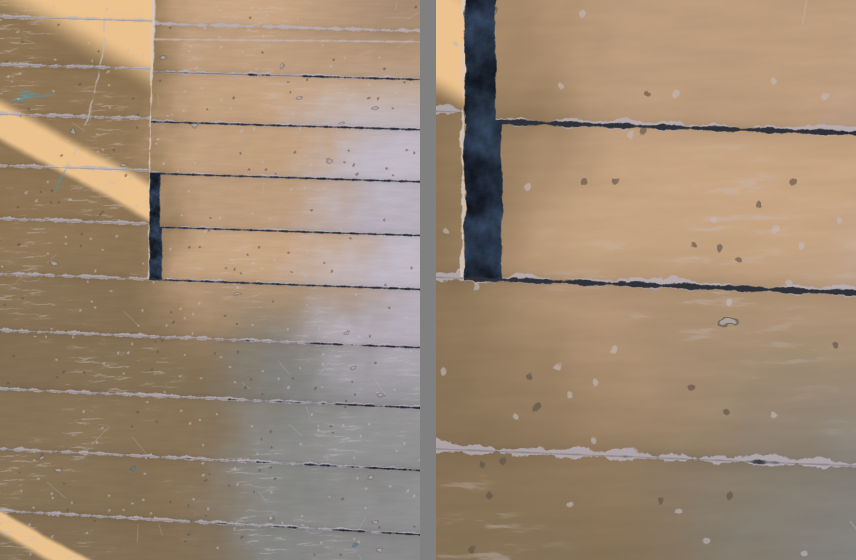
Left: the whole. Right: its middle third, enlarged.
A Shadertoy shader for this texture:

```glsl
// Worn ochre floorboards with ragged pale seams, a butt joint and a dark slot.
// Rows invert a quadratic spacing; layered sines give wear, cells give chips.

float hash(vec2 c) { return fract(sin(dot(c, vec2(127.1, 311.7))) * 43758.5); }

// Layered sines, each octave turned and enlarged
float waves(vec2 q) {
  float sum = 0.0, amp = 0.5;
  for (int i = 0; i < 5; i++) {
    sum += amp * sin(q.x + 1.7 * sin(q.y * 1.1 + float(i)));
    q = mat2(1.5, 1.2, -1.2, 1.5) * q + 3.1;
    amp *= 0.6;
  }
  return sum;
}

// Cellular noise: distance to the nearest point, and its random id
vec2 cells(vec2 q) {
  vec2 best = vec2(9, 0);
  for (int n = 0; n < 9; n++) {
    vec2 c = floor(q) + vec2(n % 3 - 1, n / 3 - 1);
    float d = length(c + vec2(hash(c), hash(c + 17.0)) - q);
    if (d < best.x) best = vec2(d, hash(c + 41.0));
  }
  return best;
}

// Soft-edged coverage where the signed distance is negative
float cover(float d) {
  float px = 1.0 / iResolution.y;
  return 1.0 - smoothstep(-px, px, d);
}

// Board coordinate: whole numbers lie on seams; y is the board height
vec2 boardRow(float x, float v) {
  float a = 0.00156 + 0.00035 * x;
  float root = sqrt(0.00706 + 4.0 * a * (v - 0.03 - 0.028 * x));
  return vec2((root - 0.084) / (2.0 * a), root);
}

void mainImage(out vec4 fragColor, in vec2 fragCoord) {
  vec2 p = fragCoord / iResolution.xy * vec2(0.75, 1);
  float x = p.x, v = 1.0 - p.y;
  float side = x - 0.276 + 0.038 * v - 0.04 * v * v + 0.0008 * waves(vec2(v * 90.0, 2));
  float right = step(0.0, side);
  vec2 row = boardRow(x, v - 0.005 * right * smoothstep(0.49, 0.4, v));
  float k = row.x, seam = round(k), seamDist = (k - seam) * row.y;
  float upper = step(k, 5.0);
  float fine = waves(vec2(x * 45.0, v * 260.0));
  float broad = waves(p * 14.0);

  // Paint tone, dull lower corner and sheen from the right
  vec3 col = mix(vec3(0.57, 0.47, 0.34), vec3(0.53, 0.45, 0.345), smoothstep(0.25, 0.75, v));
  float lit = smoothstep(0.22, 0.36, x + 0.03 * broad) * smoothstep(0.68, 0.46, v + 0.03 * broad);
  col = mix(col, vec3(0.76, 0.63, 0.505), lit);
  col = mix(col, vec3(0.58, 0.49, 0.41), 0.7 * smoothstep(0.45, 0.75, x) * smoothstep(0.16, 0.0, v));
  float dull = smoothstep(0.3, 0.52, x + 0.04 * broad) * smoothstep(0.48, 0.68, v);
  col = mix(col, vec3(0.53, 0.53, 0.52), dull);
  float sheen = smoothstep(0.52, 0.74, x + 0.05 * broad + 0.07 * fract(k));
  sheen *= smoothstep(0.08, 0.26, v) * (1.0 - 0.8 * smoothstep(0.56, 0.78, v));
  col = mix(col, vec3(0.74, 0.715, 0.765), 0.95 * sheen);
  col *= 0.96 + 0.07 * hash(vec2(floor(k), right * upper)) + 0.022 * broad + 0.018 * fine;
  col *= 1.0 - 0.1 * exp(-abs(seamDist) * 160.0);

  // Slanted sunbeams, the upper two stopped by the joint
  float slant = v - 0.55 * x + 0.003 * broad;
  float beam = smoothstep(0.17, 0.195, slant) * smoothstep(0.255, 0.238, slant);
  beam = (beam + smoothstep(0.025, -0.045, slant)) * (1.0 - right);
  beam += smoothstep(0.908, 0.92, slant) * smoothstep(0.962, 0.945, slant);
  col = mix(col, vec3(0.95, 0.785, 0.57), 0.93 * beam);

  // Rubbed streaks, blue scrapes and scattered scratches
  vec3 pale = vec3(0.75, 0.72, 0.73), blue = vec3(0.34, 0.56, 0.64);
  col = mix(col, pale, 0.36 * smoothstep(0.3, 0.9, fine) * smoothstep(0.0, 0.8, broad));
  float scrape = smoothstep(1.0, 0.3, length(vec2(x - 0.055, v - 0.172) / vec2(0.06, 0.02)));
  col = mix(col, blue, 0.7 * scrape * smoothstep(0.1, 0.5, fine));
  for (int i = 0; i < 36; i++) {
    vec2 s = vec2(i, 5);
    float turn = 6.28 * hash(s + 3.0), len = mix(0.008, 0.045, hash(s + 7.0));
    vec2 dir = vec2(cos(turn), sin(turn));
    vec2 q = p + 0.001 * broad - vec2(0.75 * hash(s), hash(s + 1.0));
    float d = length(q - dir * clamp(dot(q, dir), 0.0, len));
    col = mix(col, pale, 0.35 * cover(d - 0.0005));
  }

  // Long crack across the left boards, blue at its lower end
  float crack = abs(x - 0.186 + 0.9 * (v - 0.03) * (v - 0.03) + 0.003 * waves(vec2(v * 40.0, 1)));
  float broken = smoothstep(-0.5, 0.2, waves(p * 80.0)) * step(0.03, v) * step(v, 0.345);
  col = mix(col, mix(pale, blue, smoothstep(0.29, 0.32, v)), 0.75 * broken * cover(crack - 0.0015));

  // Tiny flecks, then a few larger chips with a dark rim
  vec2 fleck = cells(p * 60.0 + 0.1 * waves(p * 150.0));
  vec3 fleckTone = mix(pale, vec3(0.36, 0.31, 0.27), step(0.95, fleck.y));
  col = mix(col, fleckTone, 0.6 * step(0.85, fleck.y) * cover((fleck.x - 0.12) / 60.0));
  vec2 chip = cells(vec2(x * 17.0 + v * 6.0, v * 24.0) + 0.08 * waves(p * 90.0));
  float chipDist = (chip.x - 0.08) / 21.0, chipped = step(0.92, chip.y);
  col = mix(col, vec3(0.34, 0.31, 0.29), 0.6 * chipped * cover(chipDist - 0.0007));
  col = mix(col, mix(pale, blue, step(0.985, chip.y)), 0.7 * chipped * cover(chipDist + 0.0006));

  // Ragged seams: pale worn lip, then the open dark gap
  float rag = waves(vec2(x * 55.0, seam * 9.0 + right * 4.0));
  float jag = waves(vec2(x * 210.0, seam * 5.0 + v * 150.0));
  float lip = abs(seamDist + 0.0008 * rag) - 0.0023 - 0.0014 * rag - 0.0016 * jag;
  col = mix(col, vec3(0.72, 0.69, 0.73), 0.8 * cover(lip));
  float open = mix(0.25, 0.95 * smoothstep(0.0, 2.0, seam), right * step(seam, 5.0));
  open = max(open, smoothstep(0.42, 0.65, x + 0.22 * rag) * step(0.5, seam));
  float gap = abs(seamDist - 0.0008) - (0.0014 + 0.001 * jag) * open;
  col = mix(col, vec3(0.16, 0.17, 0.2), open * cover(gap));
  float strip = abs(v - 0.0677 - 0.009 * x) - 0.0014 - 0.001 * jag;
  col = mix(col, pale, 0.7 * right * cover(strip));

  // Vertical joint, worn widest near the top
  float wear = 0.0008 + 0.0026 * smoothstep(0.22, 0.05, v) + 0.0012 * waves(vec2(v * 160.0, x * 60.0));
  col = mix(col, vec3(0.84, 0.78, 0.74), 0.85 * upper * cover(abs(side + 0.001) - wear));

  // Slot of missing end pieces, with debris
  float slot = max(max(-side, side - 0.018 - 0.004 * step(4.0, k)), max(3.0 - k, k - 5.0) * row.y);
  vec3 pit = vec3(0.14, 0.18, 0.24) * (1.0 + 0.5 * waves(p * 90.0));
  col = mix(col, pit, cover(slot + 0.0008 * jag));

  fragColor = vec4(col, 1);
}
```
